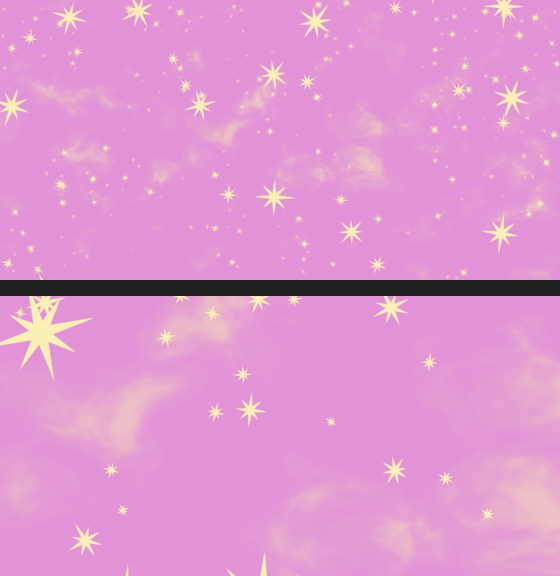
Top: the whole. Bottom: its middle third, enlarged.
This pattern is drawn by a WebGL 1 fragment shader. Its source:

```glsl
precision highp float;
// Cream eight-pointed stars over an orchid sky with faint peach clouds.
// Stars come from four jittered grids of different size, the small ones
// gathered by noise; clouds are warped fbm that is densest in a middle band.

uniform vec2 u_resolution;

#define SKY_COLOR vec3(0.885, 0.575, 0.843)
#define CLOUD_COLOR vec3(0.93, 0.755, 0.775)
#define STAR_COLOR vec3(0.98, 0.94, 0.715)
#define CLOUD_SCALE vec2(5.0, 6.6)
#define HAZE_EDGES vec2(-0.02, 0.62)
#define PATCH_EDGES vec2(0.36, 0.82)
#define HAZE_SHARE 0.32
#define BAND_CENTER 0.50
#define BAND_WIDTH 0.32
#define SPIKE_WIDTH 0.095
#define SHORT_SPIKE 0.80
#define EDGE_SOFTNESS 1.25

const float TAU = 6.28319;

vec3 hash3(vec2 p) {
  vec3 q = fract(p.xyx * vec3(0.1031, 0.1030, 0.0973));
  q += dot(q, q.yxz + 33.33);
  return fract((q.xxy + q.yzz) * q.zyx);
}

float cornerSlope(vec2 cell, vec2 offset) {
  float a = TAU * hash3(cell + 71.0).x;
  return dot(vec2(cos(a), sin(a)), offset);
}

float gradientNoise(vec2 p) {
  vec2 i = floor(p), f = fract(p);
  vec2 u = f * f * f * (f * (f * 6.0 - 15.0) + 10.0);
  vec2 e = vec2(1.0, 0.0);
  float low = mix(cornerSlope(i, f), cornerSlope(i + e, f - e), u.x);
  float high = mix(cornerSlope(i + e.yx, f - e.yx),
                   cornerSlope(i + e.xx, f - e.xx), u.x);
  return mix(low, high, u.y);
}

float fbm(vec2 p) {
  float sum = 0.0, amp = 0.85;
  for (int i = 0; i < 5; i++) {
    sum += amp * gradientNoise(p);
    p = mat2(1.6, 1.2, -1.2, 1.6) * p + 5.3;
    amp *= 0.58;
  }
  return sum;
}

// Thin haze with denser patches, fading above and below the band
float clouds(vec2 p) {
  vec2 q = p * CLOUD_SCALE;
  vec2 warp = vec2(gradientNoise(q * 1.7 + 13.0), gradientNoise(q * 1.7 + 37.0));
  float h = (p.y - BAND_CENTER) / BAND_WIDTH;
  float cover = fbm(q + 0.25 * warp) + 0.34 * exp(-h * h) - 0.20;
  return mix(smoothstep(PATCH_EDGES.x, PATCH_EDGES.y, cover),
             smoothstep(HAZE_EDGES.x, HAZE_EDGES.y, cover), HAZE_SHARE);
}

// Coverage of one star with tapered spikes of uneven length
float star(vec2 p, float radius, float turn, vec2 id, float px) {
  float sector = TAU / 8.0;
  float a = atan(p.y, p.x) - turn;
  float k = floor(a / sector + 0.5);
  float local = a - k * sector;
  k = mod(k, 8.0);
  float reach = mix(1.0, SHORT_SPIKE, mod(k, 2.0));
  reach *= radius * mix(0.75, 1.0, hash3(id + k * 7.0).z);
  vec2 q = length(p) * vec2(cos(local), abs(sin(local)));
  float base = SPIKE_WIDTH * radius + 0.0004;
  float halfWidth = base * max(1.0 - q.x / reach, 0.0);
  float edge = clamp(0.5 + (halfWidth - q.y) / px, 0.0, 1.0);
  return edge * min(2.0 * halfWidth / px, 1.0);
}

// One grid of stars; gather = 1 groups them into clusters
float starLayer(vec2 p, float size, vec2 radii, float density,
                float gather, float seed, float px) {
  vec2 home = floor(p / size);
  float cover = 0.0;
  for (int y = -1; y <= 1; y++) {
    for (int x = -1; x <= 1; x++) {
      vec2 cell = home + vec2(float(x), float(y));
      vec2 id = cell + seed;
      vec3 place = hash3(id);
      vec3 look = hash3(id + 191.0);
      vec2 center = (cell + 0.1 + 0.8 * place.xy) * size;
      float group = 2.0 * smoothstep(-0.2, 0.35, gradientNoise(center * 4.0 + 9.0));
      float present = step(place.z, density * mix(1.0, group, gather));
      float radius = mix(radii.x, radii.y, look.x);
      cover = max(cover, present * star(p - center, radius, look.y * TAU, id, px));
    }
  }
  return cover;
}

void main() {
  vec2 p = gl_FragCoord.xy / u_resolution.y;
  float px = EDGE_SOFTNESS / u_resolution.y;

  vec3 color = mix(SKY_COLOR, CLOUD_COLOR, clouds(p));

  // Large, medium, small and tiny stars
  float stars = starLayer(p, 0.40, vec2(0.062, 0.096), 0.75, 0.0, 17.0, px);
  stars = max(stars, starLayer(p, 0.25, vec2(0.034, 0.048), 0.50, 0.0, 53.0, px));
  stars = max(stars, starLayer(p, 0.10, vec2(0.018, 0.030), 0.50, 1.0, 97.0, px));
  stars = max(stars, starLayer(p, 0.07, vec2(0.009, 0.016), 0.46, 1.0, 139.0, px));

  gl_FragColor = vec4(mix(color, STAR_COLOR, stars), 1.0);
}
```
